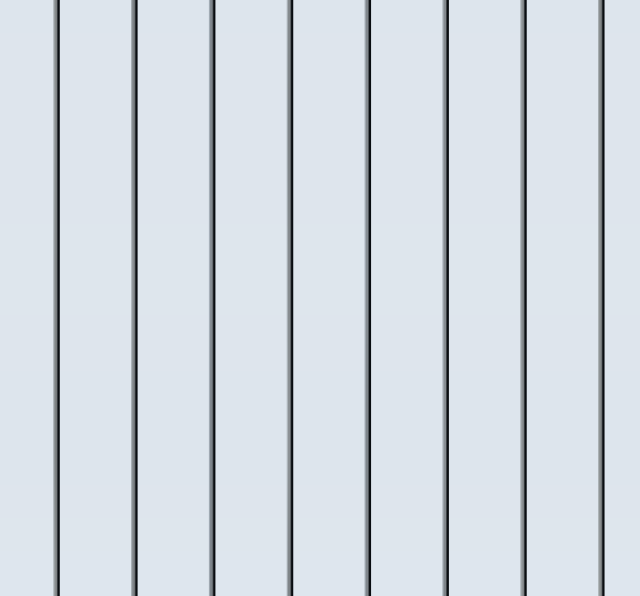
This texture is drawn by a Shadertoy shader. Its source:

```glsl
// Pale upright panels parted by eight narrow shaded grooves.
// Each groove is a left-to-right stack of tones: light bevel, grey wall,
// deep shade and near-black gap, with a slight tint change per groove.

// Spacing, in canvas widths
const float PERIOD = 0.1216;
const float FIRST_GAP = 0.0915;

// Tone edges across a groove, measured from the centre of its gap
const float BEVEL_EDGE = -0.0083;
const float WALL_EDGE = -0.0064;
const float SHADE_EDGE = -0.0027;
const float GAP_EDGE = -0.0014;
const float PANEL_EDGE = 0.0019;
const float EDGE_SOFTNESS = 0.0011;

// Colours
const vec3 PANEL = vec3(0.870, 0.900, 0.930);
const vec3 BEVEL = vec3(0.660, 0.690, 0.710);
const vec3 WALL = vec3(0.520, 0.540, 0.550);
const vec3 SHADE = vec3(0.300, 0.320, 0.335);
const vec3 GAP = vec3(0.035, 0.050, 0.065);

// Variation
const vec3 TINT_SHIFT = vec3(0.012, 0.004, -0.016);
const float WALL_WEAR = 0.035;
const float WEAR_SCALE = 4.0;
const float PANEL_WEAR = 0.003;

float hash(vec2 p) {
    vec3 q = fract(p.xyx * 0.1031);
    q += dot(q, q.yzx + 33.33);
    return fract((q.x + q.y) * q.z);
}

// Smooth noise along y, separate for each id, from -1 to 1
float wear(float id, float y) {
    float cell = floor(y);
    float t = smoothstep(0.0, 1.0, y - cell);
    return 2.0 * mix(hash(vec2(id, cell)), hash(vec2(id, cell + 1.0)), t) - 1.0;
}

// Linear edge, never narrower than one pixel
float edge(float d, float start, float width) {
    return clamp((d - start) / width + 0.5, 0.0, 1.0);
}

void mainImage(out vec4 fragColor, in vec2 fragCoord) {
    vec2 p = fragCoord / iResolution.x;
    float width = max(EDGE_SOFTNESS, 1.0 / iResolution.x);

    // Nearest groove and signed distance to its gap
    float id = floor((p.x - FIRST_GAP) / PERIOD + 0.5);
    float d = p.x - FIRST_GAP - id * PERIOD;

    // Tint per groove and slow wear along it
    vec3 variation = TINT_SHIFT * (2.0 * hash(vec2(id + 11.0, 7.0)) - 1.0)
                   + WALL_WEAR * wear(id + 23.0, p.y * WEAR_SCALE);
    vec3 panel = PANEL + PANEL_WEAR * wear(41.0, p.y * WEAR_SCALE);

    // Layer the tones from left to right
    vec3 color = mix(panel, BEVEL + variation, edge(d, BEVEL_EDGE, width));
    color = mix(color, WALL + variation, edge(d, WALL_EDGE, width));
    color = mix(color, SHADE, edge(d, SHADE_EDGE, width));
    color = mix(color, GAP, edge(d, GAP_EDGE, width));
    color = mix(color, panel, edge(d, PANEL_EDGE, width));

    fragColor = vec4(color, 1.0);
}
```
